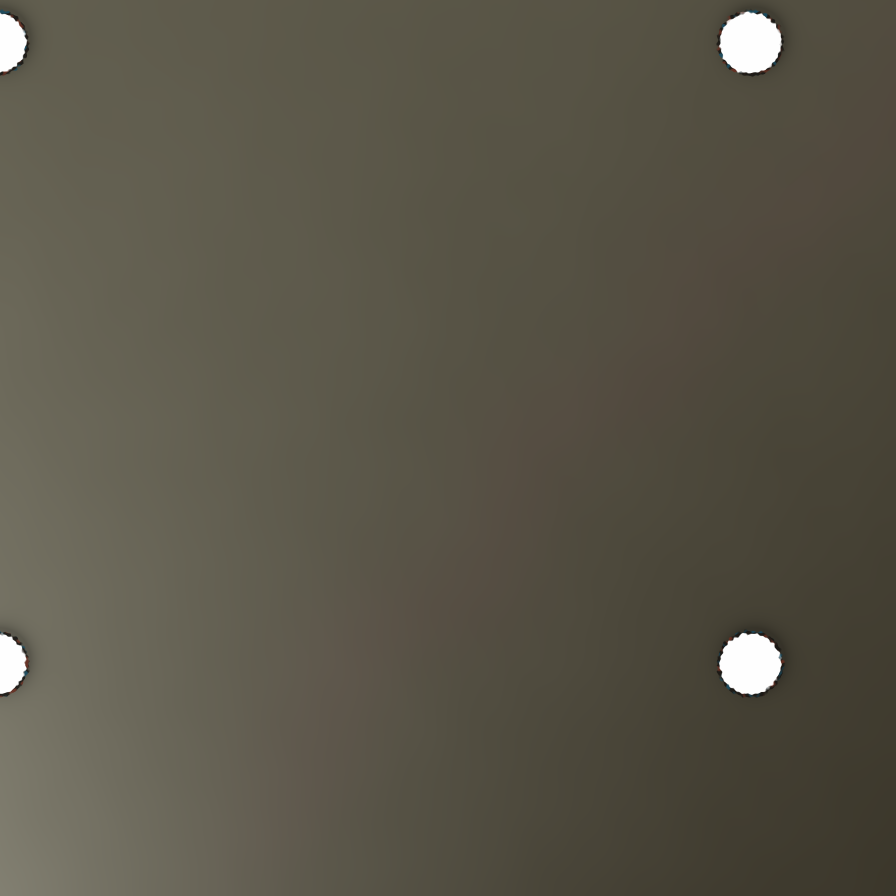
Write a WebGL 1 fragment shader that draws this texture.

```glsl
precision highp float;
// A softly lit olive-grey metal sheet pierced by a wide grid of bright round holes.
// Corner gradients give the shading, gradient noise the mottling and a diagonal warm
// band; each hole is a repeated distance field with a ragged dark, tinted rim.

uniform vec2 u_resolution;

vec2 hashGradient(vec2 cell) {
  float angle = 6.2832 * fract(sin(dot(cell, vec2(127.1, 311.7))) * 43758.5);
  return vec2(cos(angle), sin(angle));
}

float gradientNoise(vec2 p) {
  vec2 i = floor(p), f = fract(p);
  vec2 w = f * f * f * (f * (f * 6.0 - 15.0) + 10.0);
  float a = dot(hashGradient(i), f);
  float b = dot(hashGradient(i + vec2(1.0, 0.0)), f - vec2(1.0, 0.0));
  float c = dot(hashGradient(i + vec2(0.0, 1.0)), f - vec2(0.0, 1.0));
  float d = dot(hashGradient(i + vec2(1.0, 1.0)), f - vec2(1.0, 1.0));
  return mix(mix(a, b, w.x), mix(c, d, w.x), w.y);
}

vec3 sheetColor(vec2 uv) {
  // Light falls from the lower left, fading faster along the bottom.
  float across = mix(uv.x * (1.8 - 0.8 * uv.x), uv.x, uv.y);
  float rise = uv.y * (1.4 - 0.4 * uv.y);
  vec3 left = mix(vec3(0.51, 0.50, 0.445), vec3(0.385, 0.372, 0.312), rise);
  vec3 right = mix(vec3(0.232, 0.215, 0.168), vec3(0.318, 0.302, 0.247), uv.y);
  vec3 color = mix(left, right, across);

  // A warm diagonal band with uneven edges.
  float offset = uv.y - 0.2 - 1.08 * (uv.x - 0.35);
  offset += 0.1 * gradientNoise(uv * 5.0);
  float band = exp(-offset * offset / 0.012) * smoothstep(0.15, 0.4, uv.x);
  color += vec3(0.009, -0.006, 0.003) * band;

  // Faint mottling at two scales.
  float mottle = gradientNoise(uv * 7.0) + 0.5 * gradientNoise(uv * vec2(26.0, 18.0));
  return color + 0.006 * mottle;
}

void main() {
  vec2 uv = gl_FragCoord.xy / u_resolution;
  float pixel = 1.0 / min(u_resolution.x, u_resolution.y);
  vec3 color = sheetColor(uv);

  // Nearest hole in the repeating grid.
  vec2 pitch = vec2(0.8425, 0.693);
  vec2 local = mod(uv - vec2(-0.005, 0.259) + 0.5 * pitch, pitch) - 0.5 * pitch;
  float dist = length(local) - 0.0355;

  // Soft shade around the hole, mostly on its upper right.
  float shadeDist = max(length(local - vec2(0.004, 0.005)) - 0.0355, 0.0);
  color *= 1.0 - 0.22 * exp(-shadeDist / 0.008);

  // Ragged dark rim with small cool and warm flecks.
  float ragged = gradientNoise(uv * 190.0);
  float fleck = gradientNoise(uv * 120.0 + 37.0);
  vec3 rim = vec3(0.09, 0.08, 0.07);
  rim += vec3(0.0, 0.22, 0.32) * smoothstep(0.1, 0.4, fleck);
  rim += vec3(0.32, 0.1, 0.06) * smoothstep(0.1, 0.4, -fleck);
  float rimEdge = dist - 0.0015 - 0.0035 * ragged;
  color = mix(color, rim, 0.85 * (1.0 - smoothstep(-pixel, pixel, rimEdge)));

  // Bright opening.
  float opening = dist + 0.0015 + 0.003 * ragged;
  color = mix(color, vec3(0.995), 1.0 - smoothstep(-pixel, pixel, opening));
  gl_FragColor = vec4(color, 1.0);
}
```
